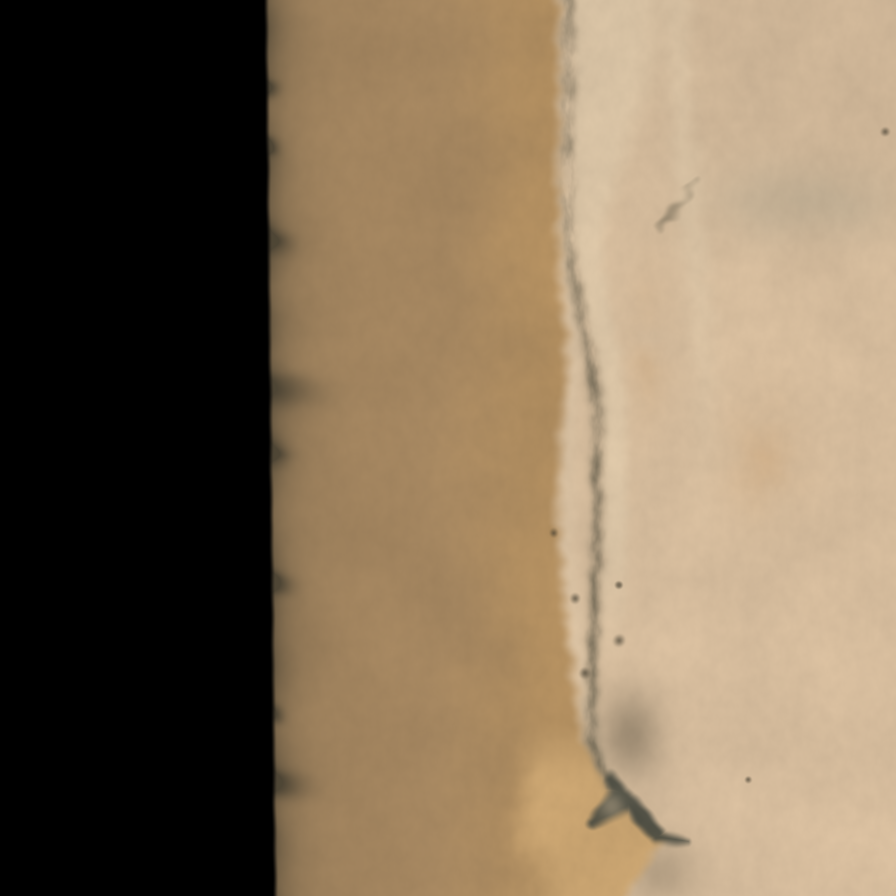
This texture is drawn by a Shadertoy shader. Its source:

```glsl
// Aged paper: a tan strip beside a creased, torn and stained pale sheet on black.
const vec3 TAN = vec3(0.645, 0.525, 0.375);
const vec3 OCHRE = vec3(0.70, 0.56, 0.375);
const vec3 PAPER = vec3(0.835, 0.735, 0.612);
const vec3 CREAM = vec3(0.865, 0.785, 0.665);
const vec3 PEACH = vec3(0.785, 0.64, 0.44);
const vec3 GRIME = vec3(0.27, 0.245, 0.19);
const vec3 CREASE = vec3(0.47, 0.43, 0.35);
const vec3 GREY = vec3(0.70, 0.645, 0.55);
const vec3 RUST = vec3(0.75, 0.60, 0.43);
const vec3 HOLE = vec3(0.29, 0.295, 0.255);
const float GRAIN = 0.02;
const float MOTTLE = 0.04;
const float TEAR_TOP = 0.19;
const float TEAR_END = 0.065;

// Height and reach of the grime marks on the left edge
const vec2 NICKS[8] = vec2[8](vec2(0.902, 0.013), vec2(0.837, 0.012),
  vec2(0.733, 0.024), vec2(0.57, 0.052), vec2(0.495, 0.02),
  vec2(0.35, 0.022), vec2(0.204, 0.012), vec2(0.127, 0.035));
// Position and radius of the dark specks
const vec3 SPECKS[7] = vec3[7](vec3(0.988, 0.853, 0.0075), vec3(0.691, 0.285, 0.0095),
  vec3(0.642, 0.332, 0.008), vec3(0.618, 0.405, 0.007), vec3(0.691, 0.347, 0.0055),
  vec3(0.835, 0.13, 0.0055), vec3(0.653, 0.249, 0.0085));

vec2 hashGradient(vec2 cell) {
  vec3 q = fract(cell.xyx * vec3(0.1031, 0.1030, 0.0973));
  q += dot(q, q.yzx + 33.33);
  float angle = 6.2832 * fract((q.x + q.y) * q.z);
  return vec2(cos(angle), sin(angle));
}

float noise(vec2 p) {
  vec2 i = floor(p), f = fract(p), u = f * f * f * (f * (f * 6.0 - 15.0) + 10.0);
  vec2 e = vec2(1, 0);
  float a = dot(hashGradient(i), f);
  float b = dot(hashGradient(i + e), f - e);
  float c = dot(hashGradient(i + e.yx), f - e.yx);
  float d = dot(hashGradient(i + 1.0), f - 1.0);
  return mix(mix(a, b, u.x), mix(c, d, u.x), u.y);
}

float fbm(vec2 p) {
  float sum = 0.0, amp = 1.0;
  for (int i = 0; i < 4; i++) {
    sum += amp * noise(p);
    p = p * 2.03 + 17.3;
    amp *= 0.5;
  }
  return sum;
}

float bell(float d, float width) { d /= width; return exp(-d * d); }

float blob(vec2 p, vec2 centre, vec2 radius) {
  vec2 d = (p - centre) / radius;
  return exp(-dot(d, d));
}

// Distance to a capsule whose radius runs from ra to rb
float taper(vec2 p, vec2 a, vec2 b, float ra, float rb) {
  vec2 ab = b - a;
  float t = clamp(dot(p - a, ab) / dot(ab, ab), 0.0, 1.0);
  return length(p - a - ab * t) - mix(ra, rb, t);
}

float creaseX(float y) {
  float drop = max(TEAR_TOP - max(y, TEAR_END), 0.0);
  float x = 0.66 - 0.032 * smoothstep(0.53, 0.76, y) + 0.006 * smoothstep(0.2, 0.42, y);
  return x + 5.2 * drop * drop - 0.65 * max(TEAR_END - y, 0.0);
}

float stripX(float y) {
  float x = 0.646 - 0.022 * smoothstep(0.16, 0.42, y) + 0.009 * bell(y - 0.6, 0.07);
  return mix(creaseX(y), x, smoothstep(0.12, 0.23, y));
}

void mainImage(out vec4 fragColor, in vec2 fragCoord) {
  vec2 p = fragCoord / iResolution.xy;
  float px = 1.0 / min(iResolution.x, iResolution.y);
  float rough = noise(p * vec2(30, 55)), cloud = fbm(p * 9.0);
  float inset = p.x - 0.307 + 0.01 * p.y - 0.0012 * noise(vec2(3.0, p.y * 24.0));
  float crease = p.x - creaseX(p.y) - 0.005 * rough;
  float seam = p.x - stripX(p.y) - 0.007 * rough;

  // Tan strip, warmer by the seam, with a peach patch at its foot
  vec3 strip = mix(TAN, OCHRE, smoothstep(0.48, 0.63, p.x + 0.03 * cloud));
  float foot = 1.0 - smoothstep(0.13, 0.2, p.y + 0.02 * cloud);
  strip = mix(strip, PEACH, foot * smoothstep(0.555, 0.615, p.x + 0.03 * cloud));

  // Pale sheet with a ridge that narrows downwards and a fold
  vec3 sheet = PAPER * (1.0 - 0.04 * smoothstep(0.6, 0.95, p.y));
  float width = 0.036 + 0.075 * smoothstep(0.68, 1.0, p.y);
  float ridge = smoothstep(0.0, 0.014, crease) * (1.0 - smoothstep(0.65, 1.2, crease / width));
  sheet = mix(sheet, CREAM, 0.7 * ridge * smoothstep(0.22, 0.42, p.y));
  float fold = p.x - 0.787 + 0.03 * smoothstep(0.55, 0.95, p.y) - 0.01 * rough;
  sheet = mix(sheet, CREAM, 0.5 * bell(fold, 0.016) * smoothstep(0.35, 0.75, p.y));

  // Stains and shadows
  sheet = mix(sheet, GREY, blob(p, vec2(0.9, 0.775), vec2(0.095, 0.042)) * (0.58 + 0.4 * cloud));
  float rust = blob(p, vec2(0.725, 0.61), vec2(0.022, 0.075))
    + blob(p, vec2(0.855, 0.49), vec2(0.04, 0.06));
  sheet = mix(sheet, RUST, 0.3 * rust * clamp(0.8 + 1.5 * cloud, 0.0, 1.5));
  float shadow = 0.36 * blob(p, vec2(0.703, 0.18), vec2(0.032, 0.045))
    + 0.25 * blob(p, vec2(0.735, 0.025), vec2(0.04, 0.035));
  sheet = mix(sheet, GRIME, shadow);

  // Join, pale lip and soft broken crease
  vec3 col = mix(strip, sheet, smoothstep(-0.011, 0.011, seam));
  col = mix(col, CREAM, 0.3 * bell(seam - 0.01, 0.009) * smoothstep(0.1, 0.24, p.y));
  float dark = 0.95 + 0.7 * fbm(p * vec2(40, 19)) - 0.45 * smoothstep(0.16, 0.24, p.y)
    - 0.17 * smoothstep(0.62, 0.8, p.y);
  col = mix(col, CREASE, clamp(dark, 0.05, 0.9) * bell(crease, 0.008) * smoothstep(0.06, 0.09, p.y));

  // Broken crack and open tear
  float crack = taper(p + vec2(0.012, -0.008) * rough, vec2(0.735, 0.745), vec2(0.78, 0.795), 0.0, 0.001);
  dark = clamp(0.28 + 0.8 * noise(p * 45.0), 0.0, 0.6);
  col = mix(col, CREASE, dark * (1.0 - smoothstep(0.0, 0.008, crack)));
  float tear = taper(p, vec2(0.681, 0.13), vec2(0.733, 0.07), 0.004, 0.007);
  tear = min(tear, taper(p, vec2(0.692, 0.106), vec2(0.661, 0.082), 0.013, 0.004));
  tear = min(tear, taper(p, vec2(0.733, 0.066), vec2(0.768, 0.061), 0.005, 0.001));
  vec3 inside = mix(HOLE, GREY, 0.5 * blob(p, vec2(0.683, 0.1), vec2(0.014)));
  col = mix(col, inside, 0.92 - 0.92 * smoothstep(-0.004, 0.006 + px, tear + 0.006 * rough));

  // Mottling and grain
  col *= 1.0 + MOTTLE * cloud + GRAIN * fbm(p * vec2(70, 55));

  // Specks and edge grime
  for (int i = 0; i < 7; i++) {
    float d = length(p - SPECKS[i].xy) + 0.002 * rough;
    col = mix(col, GRIME, 0.65 - 0.65 * smoothstep(0.0, SPECKS[i].z, d));
  }
  float depth = max(inset, 0.0);
  float grime = (0.5 + 0.5 * noise(vec2(5.0, p.y * 13.0))) * exp(-depth / 0.022);
  grime += 0.1 * exp(-depth / 0.07);
  for (int i = 0; i < 8; i++) {
    float reach = NICKS[i].y, offset = p.y - NICKS[i].x + 0.15 * depth + 0.004 * rough;
    grime += 0.55 * bell(offset, 0.007 + 0.25 * reach) * bell(depth, reach);
  }
  col = mix(col, GRIME, min(grime, 0.9));
  fragColor = vec4(col * smoothstep(-0.002 - px, 0.003 + px, inset), 1.0);
}
```
